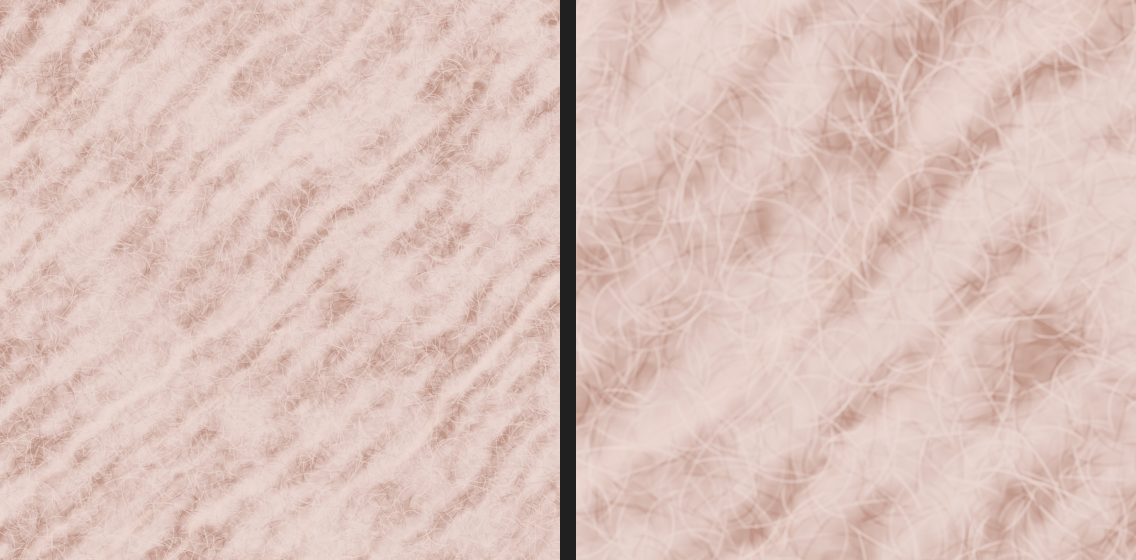
Left, the full canvas; right, a detail of the centre.
Reproduce this texture procedurally as a Shadertoy shader.

```glsl
// Pale pink brushed mohair knit: diagonal fluffy strands, rosy hollows and fine curly hairs.

const vec3 ROSE_SHADOW = vec3(0.775, 0.625, 0.575);
const vec3 PALE_FLUFF = vec3(0.937, 0.872, 0.857);
const vec3 CREAM_TINT = vec3(0.010, 0.006, -0.004);
const float STRAND_ANGLE = 0.76;    // radians above the horizontal
const float ROW_PITCH = 0.056;      // spacing of the knitted rows
const float YARN_PITCH = 0.095;     // spacing of the bright yarns
const float YARN_WIDTH = 0.013;
const float BASE_TONE = 0.775;
const float HOLLOW_DEPTH = 0.47;
const float PIT_DEPTH = 0.34;       // small dark openings inside the hollows
const float GRAIN = 0.10;
const float HAIR_WIDTH = 0.0019;
const float HAIR_CELL = 0.032;
const float HAIR_LIGHT = 0.50;
const int LIGHT_LAYERS = 6;
const int DARK_LAYERS = 4;
const float TAU = 6.2831853;

vec3 hash3(vec2 p) {
    vec3 q = fract(p.xyx * vec3(0.1031, 0.1030, 0.0973));
    q += dot(q, q.yxz + 33.33);
    return fract((q.xxy + q.yzz) * q.zyx);
}

float noise(vec2 p) {
    vec2 i = floor(p), f = fract(p);
    f = f * f * f * (f * (f * 6.0 - 15.0) + 10.0);
    float low = mix(hash3(i).x, hash3(i + vec2(1, 0)).x, f.x);
    float high = mix(hash3(i + vec2(0, 1)).x, hash3(i + vec2(1, 1)).x, f.x);
    return mix(low, high, f.y);
}

float signedNoise(vec2 p) { return 2.0 * noise(p) - 1.0; }

// Turns a point by -a, so that x runs along the direction a.
mat2 rotation(float a) {
    float c = cos(a), s = sin(a);
    return mat2(c, -s, s, c);
}

// One bent hair per cell; returns the coverage of the strongest one.
float hairLayer(vec2 p, float cellSize, float seed, float softWidth) {
    vec2 g = rotation(seed * 1.7) * p / cellSize + seed * 17.3;
    vec2 cell = floor(g);
    float cover = 0.0;
    for (int y = -1; y <= 1; y++)
    for (int x = -1; x <= 1; x++) {
        vec2 id = cell + vec2(x, y);
        vec3 place = hash3(id + seed * 31.0);
        vec3 shape = hash3(id + seed * 47.0 + 211.0);
        vec2 q = rotation(place.z * TAU) * (g - id - place.xy);
        float bend = 1.5 * (shape.x - 0.5);
        float dist = abs(q.y - bend * q.x * q.x) / sqrt(1.0 + 4.0 * bend * bend * q.x * q.x);
        float halfLength = mix(0.55, 0.95, shape.y);
        float ends = 1.0 - smoothstep(0.6 * halfLength, halfLength, abs(q.x));
        float line = 1.0 - smoothstep(0.15 * softWidth, softWidth, dist * cellSize);
        cover = max(cover, line * ends * mix(0.3, 1.0, shape.z));
    }
    return cover;
}

// Bright twisted yarns that fade in and out along their length.
float yarns(vec2 s) {
    float row = floor(s.y / YARN_PITCH);
    vec3 h = hash3(vec2(row, 73.0));
    float wander = 0.008 * signedNoise(vec2(s.x * 6.0, row * 7.3));
    float center = (row + mix(0.35, 0.65, h.x)) * YARN_PITCH + wander;
    float body = 1.0 - smoothstep(0.15 * YARN_WIDTH, YARN_WIDTH, abs(s.y - center));
    float visible = smoothstep(0.28, 0.65, noise(vec2(s.x * 2.6 + h.y * 40.0, row * 5.1)));
    return body * visible * mix(0.45, 1.0, h.z);
}

void mainImage(out vec4 fragColor, in vec2 fragCoord) {
    vec2 p = fragCoord / iResolution.y;
    float softWidth = max(HAIR_WIDTH, 1.0 / iResolution.y);

    // Strand space: x runs along the rows, y across them, gently warped
    vec2 s = rotation(STRAND_ANGLE) * p;
    s.y += 0.026 * signedNoise(p * 2.7 + 4.0) + 0.009 * signedNoise(p * 9.0 + 8.0);
    s += 0.006 * vec2(signedNoise(p * 30.0), signedNoise(p * 28.0 + 60.0));

    // Hollows between the rows, broken into short patches with ragged rims
    float rowGap = 0.5 - 0.5 * cos(TAU * s.y / ROW_PITCH);
    float broken = 0.46 * noise(s * vec2(12.0, 23.0) + 30.0) + 0.30 * noise(s * vec2(26.0, 46.0) + 90.0);
    broken += 0.10 * noise(p * 85.0 + 12.0);
    float hollow = smoothstep(0.32, 0.90, broken + 0.24 * rowGap);
    hollow *= 0.6 + 0.8 * noise(p * 3.2 + 15.0);

    // Soft cloudy nap with fine grain
    float tone = BASE_TONE - HOLLOW_DEPTH * hollow;
    tone += 0.05 * signedNoise(p * 4.0 + 51.0) + 0.06 * signedNoise(s * vec2(32.0, 70.0));
    tone += GRAIN * (signedNoise(p * 120.0) + 0.6 * signedNoise(p * 230.0)) * (0.5 + hollow);
    tone -= PIT_DEPTH * hollow * smoothstep(0.5, 0.85, noise(p * 72.0 + 33.0));

    // Shadows between hairs, then yarns, then the light hairs on top
    for (int i = 0; i < DARK_LAYERS; i++) {
        float hair = hairLayer(p, HAIR_CELL * 0.8, float(i) + 11.0, softWidth);
        tone -= hair * (0.10 + 0.20 * hollow);
    }
    float yarn = yarns(s);
    tone = mix(tone, 0.92, 0.62 * yarn);
    for (int i = 0; i < LIGHT_LAYERS; i++) {
        float size = HAIR_CELL * (0.75 + 0.16 * float(i));
        tone = mix(tone, 0.93, HAIR_LIGHT * hairLayer(p, size, float(i) + 1.0, softWidth));
    }

    vec3 color = mix(ROSE_SHADOW, PALE_FLUFF, clamp(tone, -0.15, 1.08));
    fragColor = vec4(color + CREAM_TINT * yarn, 1.0);
}
```
